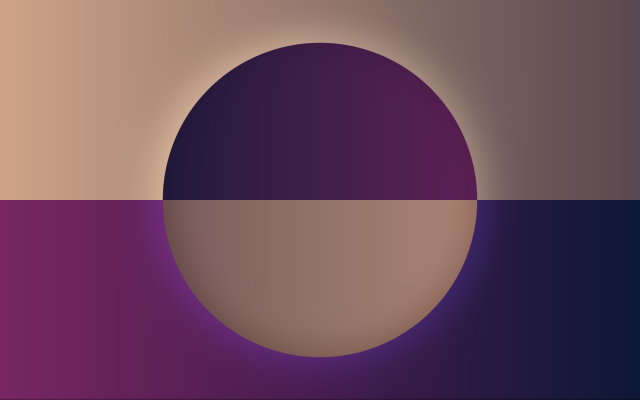
Reproduce this background procedurally as a WebGL 2 fragment shader.

```glsl
#version 300 es
precision highp float;

uniform vec2 u_resolution;
out vec4 fragColor;

#define DISC_RADIUS 0.393
#define HORIZON 0.5
#define GLOW_WIDTH 0.055
#define SHADE_WIDTH 0.045
#define SKY_GLOW vec3(0.13, 0.13, 0.10)
#define GROUND_GLOW vec3(0.06, 0.04, 0.13)
#define DISC_SHADE 0.17
#define BASE_LINE 0.006

// Three-stop horizontal gradient
vec3 ramp(vec3 left, vec3 middle, vec3 right, float t) {
    t = clamp(t, 0.0, 1.0) * 2.0;
    return mix(mix(left, middle, min(t, 1.0)), right, max(t - 1.0, 0.0));
}

// Soft falloff from an edge
float falloff(float dist, float width) {
    float d = max(dist, 0.0) / width;
    return exp(-d * (0.6 + 0.5 * d));
}

void main() {
    vec2 uv = gl_FragCoord.xy / u_resolution;
    float pixel = 1.0 / u_resolution.y;
    vec2 p = (gl_FragCoord.xy - 0.5 * u_resolution) * pixel;
    float edge = length(p) - DISC_RADIUS;
    float upper = smoothstep(-0.5 * pixel, 0.5 * pixel, uv.y - HORIZON);

    // Background halves
    vec3 sky = ramp(vec3(0.81, 0.64, 0.53), vec3(0.57, 0.46, 0.42),
                    vec3(0.35, 0.28, 0.31), uv.x);
    vec3 ground = ramp(vec3(0.47, 0.15, 0.38), vec3(0.27, 0.11, 0.30),
                       vec3(0.05, 0.09, 0.21), uv.x);

    // Halo around the disc
    float glow = falloff(edge, GLOW_WIDTH);
    sky += SKY_GLOW * glow;
    ground += GROUND_GLOW * glow;
    ground *= mix(0.7, 1.0, smoothstep(0.0, BASE_LINE, uv.y));

    // Disc halves run opposite to the background
    float across = 0.5 + 0.5 * p.x / DISC_RADIUS;
    vec3 discTop = ramp(vec3(0.13, 0.10, 0.24), vec3(0.25, 0.12, 0.29),
                        vec3(0.37, 0.13, 0.34), across);
    vec3 discBottom = ramp(vec3(0.47, 0.36, 0.36), vec3(0.57, 0.45, 0.41),
                           vec3(0.67, 0.52, 0.46), across);

    // Inner rim shading
    float rim = falloff(-edge, SHADE_WIDTH);
    discTop *= 1.0 - 0.5 * DISC_SHADE * rim;
    discBottom *= 1.0 - DISC_SHADE * rim * vec3(0.75, 1.0, 1.1);

    // Composite
    vec3 background = mix(ground, sky, upper);
    vec3 disc = mix(discBottom, discTop, upper);
    float inside = 1.0 - smoothstep(-0.7 * pixel, 0.7 * pixel, edge);
    fragColor = vec4(mix(background, disc, inside), 1.0);
}
```
